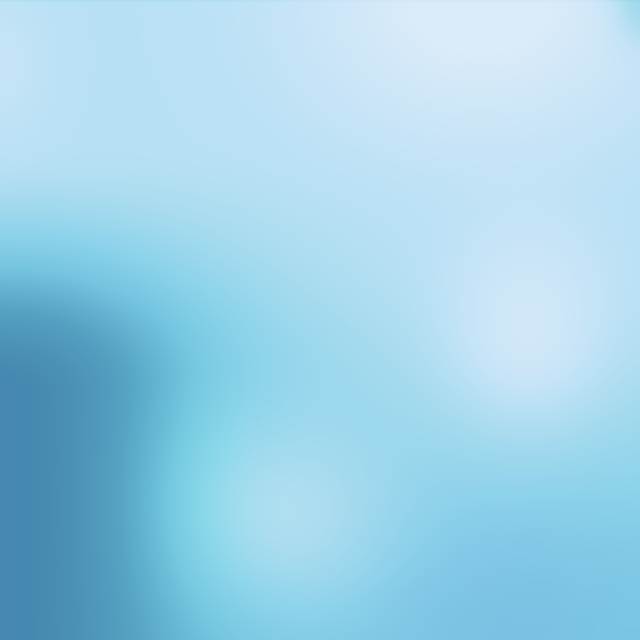
Write a WebGL 1 fragment shader that draws this background.

```glsl
precision highp float;

uniform vec2 u_resolution;

#define DEEP vec3(0.27, 0.53, 0.685)
#define STEEL vec3(0.335, 0.635, 0.765)
#define AQUA vec3(0.46, 0.77, 0.88)
#define SKY vec3(0.55, 0.825, 0.92)
#define HAZE vec3(0.66, 0.86, 0.935)
#define PALE vec3(0.77, 0.892, 0.968)
#define MIST vec3(0.855, 0.92, 0.975)
#define GREEN_TINT 0.025

// Soft elliptical falloff, 1 at the centre
float bell(vec2 p, vec2 centre, vec2 radius) {
  vec2 d = (p - centre) / radius;
  return exp(-dot(d, d));
}

float ramp(float low, float high, float t) {
  return clamp((t - low) / (high - low), 0.0, 1.0);
}

// Tone 0..1 to colour, from deep blue to near white
vec3 toneColor(float t) {
  vec3 c = mix(DEEP, STEEL, ramp(0.0, 0.2, t));
  c = mix(c, AQUA, ramp(0.2, 0.4, t));
  c = mix(c, SKY, ramp(0.4, 0.55, t));
  c = mix(c, HAZE, ramp(0.55, 0.7, t));
  c = mix(c, PALE, ramp(0.7, 0.85, t));
  return mix(c, MIST, ramp(0.85, 1.0, t));
}

float toneField(vec2 p) {
  // Vertical wash
  float tone = mix(0.43, 0.78, smoothstep(0.0, 0.62, p.y));

  // Shadow pooling on the left, narrower toward the bottom
  float reach = mix(0.28, 0.36, smoothstep(0.0, 0.5, p.y));
  float shadow = exp(-p.x * p.x / (reach * reach));
  shadow *= 1.0 - smoothstep(0.38, 0.78, p.y);
  tone *= 1.0 - shadow;

  // Glows: lower centre, right, top and upper left edge
  tone = mix(tone, 0.75, 0.95 * bell(p, vec2(0.46, 0.2), vec2(0.17)));
  tone = mix(tone, 0.94, bell(p, vec2(0.825, 0.495), vec2(0.13, 0.155)));
  tone = mix(tone, 1.0, min(1.0, 1.15 * bell(p, vec2(0.75, 1.0), vec2(0.28, 0.22))));
  tone = mix(tone, 0.87, 0.8 * bell(p, vec2(0.0, 0.9), vec2(0.09, 0.13)));

  // Dim upper right corner and faint top rim
  tone = mix(tone, 0.6, 0.85 * bell(p, vec2(1.01, 1.0), vec2(0.05, 0.065)));
  return tone - 0.06 * smoothstep(0.995, 1.0, p.y);
}

void main() {
  vec2 p = gl_FragCoord.xy / u_resolution;
  vec3 color = toneColor(toneField(p));

  // Teal cast around the lower glow, bluer cast at lower right
  color.g += GREEN_TINT * bell(p, vec2(0.3, 0.25), vec2(0.1, 0.22));
  color.g -= GREEN_TINT * bell(p, vec2(0.78, 0.05), vec2(0.17, 0.15));

  gl_FragColor = vec4(color, 1.0);
}
```
